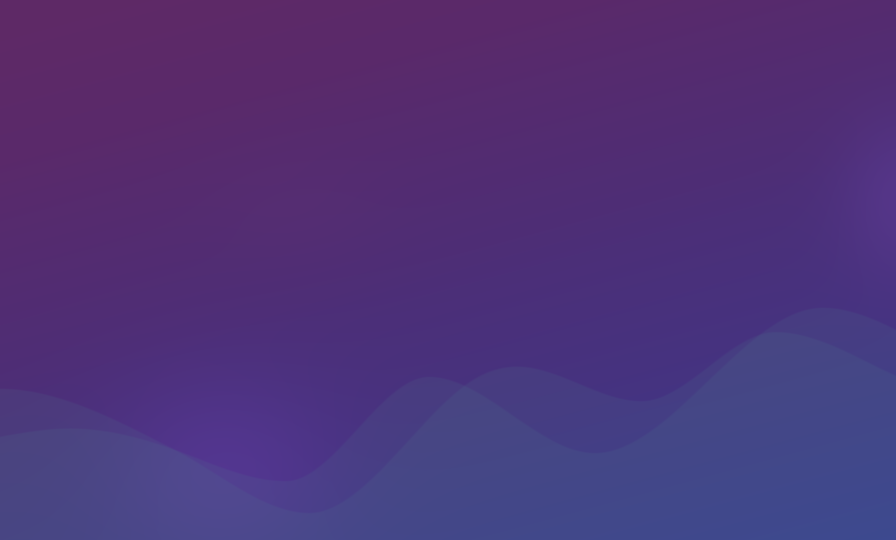
Give the GLSL for this background, as a WebGL 2 fragment shader.

```glsl
#version 300 es
precision highp float;
// Tilted plum-to-indigo gradient with soft violet glows behind two
// translucent waves. Each wave is a smooth cubic curve through a few
// knots, so crests and troughs keep their place at any size.

uniform vec2 u_resolution;
out vec4 fragColor;

// Knots hold position x, height y and slope z, from left to right.
const vec3 STEEP_WAVE[8] = vec3[8](
    vec3(0.0, 0.280, 0.0), vec3(0.195, 0.167, -0.85),
    vec3(0.345, 0.050, 0.0), vec3(0.518, 0.285, 1.25),
    vec3(0.577, 0.321, 0.0), vec3(0.716, 0.257, 0.0),
    vec3(0.866, 0.385, 0.0), vec3(1.0, 0.304, -0.75));
const vec3 GENTLE_WAVE[8] = vec3[8](
    vec3(0.0, 0.191, 0.3), vec3(0.078, 0.2065, 0.0),
    vec3(0.195, 0.167, -0.6), vec3(0.319, 0.109, 0.0),
    vec3(0.479, 0.302, 0.0), vec3(0.664, 0.161, 0.0),
    vec3(0.918, 0.430, 0.0), vec3(1.0, 0.389, -0.85));

// Cubic Hermite curve through the knots.
float waveHeight(vec3 knots[8], float x) {
    float height = knots[0].y;
    for (int i = 0; i < 7; i++) {
        vec3 a = knots[i], b = knots[i + 1];
        if (x >= a.x) {
            float span = b.x - a.x;
            float t = clamp((x - a.x) / span, 0.0, 1.0);
            float s = 1.0 - t;
            height = mix(a.y, b.y, t * t * (3.0 - 2.0 * t))
                   + span * s * t * (a.z * s - b.z * t);
        }
    }
    return height;
}

// Coverage below a wave, softened over about one pixel.
float below(float height, float y) {
    float d = height - y;
    float edge = max(fwidth(d), 0.0001);
    return smoothstep(-edge, edge, d);
}

// Round falloff, with separate radii across and up.
float glow(vec2 p, vec2 center, vec2 radius) {
    vec2 q = (p - center) / radius;
    return exp(-dot(q, q));
}

vec3 skyGradient(float t) {
    vec3 color = mix(vec3(0.37, 0.16, 0.40), vec3(0.348, 0.163, 0.42), smoothstep(0.0, 0.4, t));
    color = mix(color, vec3(0.30, 0.18, 0.465), clamp((t - 0.32) / 0.42, 0.0, 1.0));
    color = mix(color, vec3(0.268, 0.20, 0.505), clamp((t - 0.72) / 0.34, 0.0, 1.0));
    return mix(color, vec3(0.22, 0.215, 0.56), clamp((t - 1.05) / 0.40, 0.0, 1.0));
}

void main() {
    vec2 uv = gl_FragCoord.xy / u_resolution;

    // Background, with bands rising gently to the right.
    vec3 color = skyGradient(1.0 - uv.y + 0.45 * uv.x);

    // Violet glows: lower left, right edge and a faint one above.
    color = mix(color, vec3(0.35, 0.22, 0.60), 0.65 * glow(uv, vec2(0.25, 0.12), vec2(0.13, 0.18)));
    color = mix(color, vec3(0.35, 0.22, 0.56), 0.70 * glow(uv, vec2(1.01, 0.63), vec2(0.07, 0.15)));
    color = mix(color, vec3(0.36, 0.19, 0.46), 0.25 * glow(uv, vec2(0.33, 0.61), vec2(0.09, 0.10)));

    // Translucent waves add up where they overlap.
    vec3 waveTint = vec3(0.30, 0.52, 0.56);
    color = mix(color, waveTint, 0.125 * below(waveHeight(GENTLE_WAVE, uv.x), uv.y));
    color = mix(color, waveTint, 0.125 * below(waveHeight(STEEP_WAVE, uv.x), uv.y));

    fragColor = vec4(color, 1.0);
}
```
